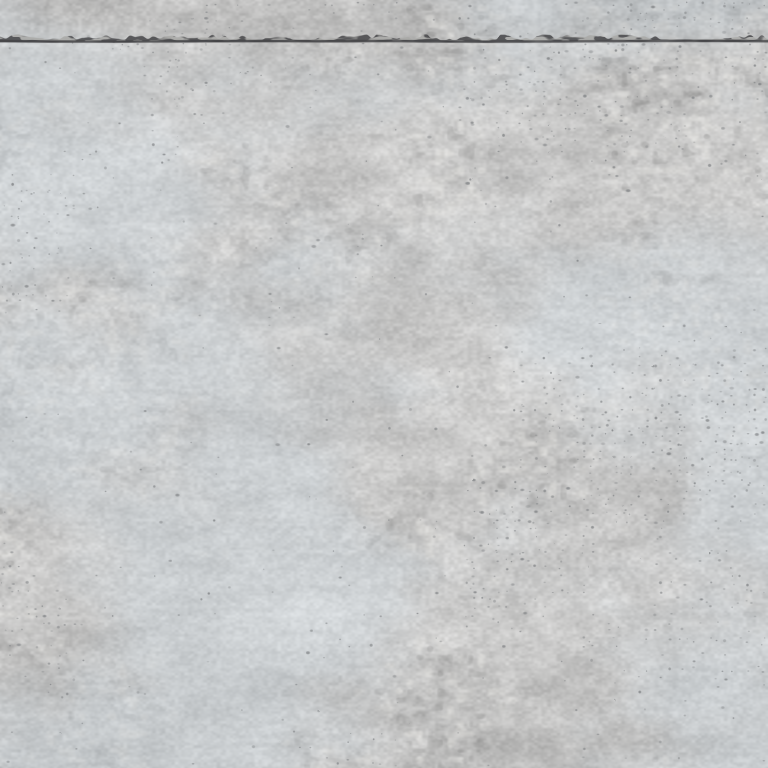
A three.js fragment shader for this texture:

```glsl
// Weathered pale concrete wall with a dark chipped joint near the top.
varying vec2 vUv;

const vec3 COOL_CEMENT = vec3(0.802, 0.818, 0.828);
const vec3 WARM_CEMENT = vec3(0.778, 0.777, 0.774);
const vec3 CREAM_FLECK = vec3(0.875, 0.872, 0.860);
const vec3 PORE_COLOR = vec3(0.50, 0.51, 0.52);
const vec3 JOINT_COLOR = vec3(0.27, 0.27, 0.28);
const vec3 CHIP_COLOR = vec3(0.66, 0.66, 0.65);

const vec2 PATCH_SCALE = vec2(3.2, 5.0);
const vec2 MOTTLE_SCALE = vec2(24.0, 30.0);
const vec2 FLECK_SCALE = vec2(75.0, 90.0);
const vec2 GRAIN_SCALE = vec2(165.0, 220.0);
const float CLOUD_CONTRAST = 0.09;
const float MOTTLE_CONTRAST = 0.15;
const float GRAIN_CONTRAST = 0.095;
const float STREAK_CONTRAST = 0.022;

const float JOINT_Y = 0.9462;
const float JOINT_HALF = 0.0016;
const float CHIP_HEIGHT = 0.0075;
const float EDGE = 0.0011;

float hash(vec2 p) {
  vec3 q = fract(vec3(p.xyx) * 0.1031);
  q += dot(q, q.yzx + 33.33);
  return fract((q.x + q.y) * q.z);
}

float noise(vec2 p) {
  vec2 cell = floor(p);
  vec2 f = fract(p);
  f = f * f * (3.0 - 2.0 * f);
  float low = mix(hash(cell), hash(cell + vec2(1.0, 0.0)), f.x);
  float high = mix(hash(cell + vec2(0.0, 1.0)), hash(cell + 1.0), f.x);
  return mix(low, high, f.y);
}

// Layered noise, centred on 0.5
float fbm(vec2 p) {
  float sum = 0.0;
  float weight = 0.533;
  for (int i = 0; i < 4; i++) {
    sum += weight * noise(p);
    p = mat2(1.96, 0.40, -0.40, 1.96) * p + 17.3;
    weight *= 0.5;
  }
  return sum;
}

// Small air holes, one at most per cell, in two sizes
float pores(vec2 uv) {
  float cover = 0.0;
  float cluster = smoothstep(0.48, 0.78, fbm(uv * 4.5 + 61.0));
  for (int i = 0; i < 2; i++) {
    float layer = float(i);
    float scale = 58.0 + 40.0 * layer;
    vec2 cell = floor(uv * scale) + 131.0 * layer;
    vec2 center = 0.25 + 0.5 * vec2(hash(cell + 7.0), hash(cell + 19.0));
    vec2 offset = (fract(uv * scale) - center) / scale;
    offset.x *= mix(0.6, 1.1, hash(cell + 41.0));
    float radius = mix(0.0007, 0.0019, pow(hash(cell + 29.0), 3.0));
    float present = step(hash(cell), 0.02 + 0.40 * cluster);
    float hole = 1.0 - smoothstep(radius - EDGE, radius + EDGE, length(offset));
    cover = max(cover, hole * present * mix(0.4, 1.0, hash(cell + 53.0)));
  }
  return cover;
}

vec3 concrete(vec2 uv) {
  // Broad cool and warm patches with soft borders
  float cool = smoothstep(0.38, 0.64, fbm(uv * PATCH_SCALE + 4.0));
  vec3 color = mix(WARM_CEMENT, COOL_CEMENT, cool);
  color += CLOUD_CONTRAST * (fbm(uv * vec2(5.0, 11.0) + 37.0) - 0.5);

  // Stains gather at the foot and on the strip above the joint
  float foot = 1.0 - smoothstep(0.0, 0.22, uv.y);
  float strip = smoothstep(JOINT_Y - EDGE, JOINT_Y + EDGE, uv.y);
  color -= 0.022 * foot + 0.028 * strip;

  // Mottling, flecks and grain, rougher where the cement is warm
  float rough = mix(1.0, 0.45, cool);
  color += MOTTLE_CONTRAST * rough * (fbm(uv * MOTTLE_SCALE) - 0.5);
  float fleck = noise(uv * FLECK_SCALE + 83.0);
  float zone = smoothstep(0.42, 0.68, fbm(uv * vec2(7.0, 10.0) + 23.0));
  color = mix(color, CREAM_FLECK, 0.55 * zone * rough * smoothstep(0.55, 0.95, fleck));
  color -= 0.07 * zone * rough * (1.0 - smoothstep(0.08, 0.32, fleck));
  float grain = 0.65 * noise(uv * GRAIN_SCALE) + 0.5 * noise(uv * GRAIN_SCALE * 1.45 + 9.0);
  color += GRAIN_CONTRAST * mix(1.0, 0.8, cool) * (grain - 0.575);

  // Faint horizontal trowel streaks
  color += STREAK_CONTRAST * (noise(uv * vec2(9.0, 170.0)) - 0.5);
  return mix(color, PORE_COLOR, 0.8 * pores(uv));
}

// Dark crack with broken fragments along its upper lip
vec3 addJoint(vec3 color, vec2 uv) {
  float y = uv.y - JOINT_Y - 0.0012 * (noise(vec2(uv.x * 14.0, 3.0)) - 0.5);
  float ragged = 0.6 * noise(vec2(uv.x * 38.0, 7.0)) + 0.4 * noise(vec2(uv.x * 130.0, 11.0));
  float top = JOINT_HALF + CHIP_HEIGHT * smoothstep(0.2, 0.9, ragged);
  float lip = smoothstep(-EDGE, EDGE, y) * (1.0 - smoothstep(top - EDGE, top + EDGE, y));
  float chip = smoothstep(0.35, 0.65, noise(uv * vec2(95.0, 300.0) + 5.0));
  color = mix(color, mix(JOINT_COLOR, CHIP_COLOR, chip), 0.85 * lip);

  float core = 1.0 - smoothstep(JOINT_HALF - EDGE, JOINT_HALF + EDGE, abs(y));
  color = mix(color, JOINT_COLOR, core * mix(0.75, 1.0, noise(vec2(uv.x * 60.0, 2.0))));

  // Pale worn edge just below the crack
  float worn = smoothstep(-0.012, -0.004, y) * (1.0 - smoothstep(-0.004, -0.002, y));
  return color + 0.02 * worn;
}

void main() {
  vec3 color = addJoint(concrete(vUv), vUv);
  gl_FragColor = vec4(clamp(color, 0.0, 1.0), 1.0);
}
```
